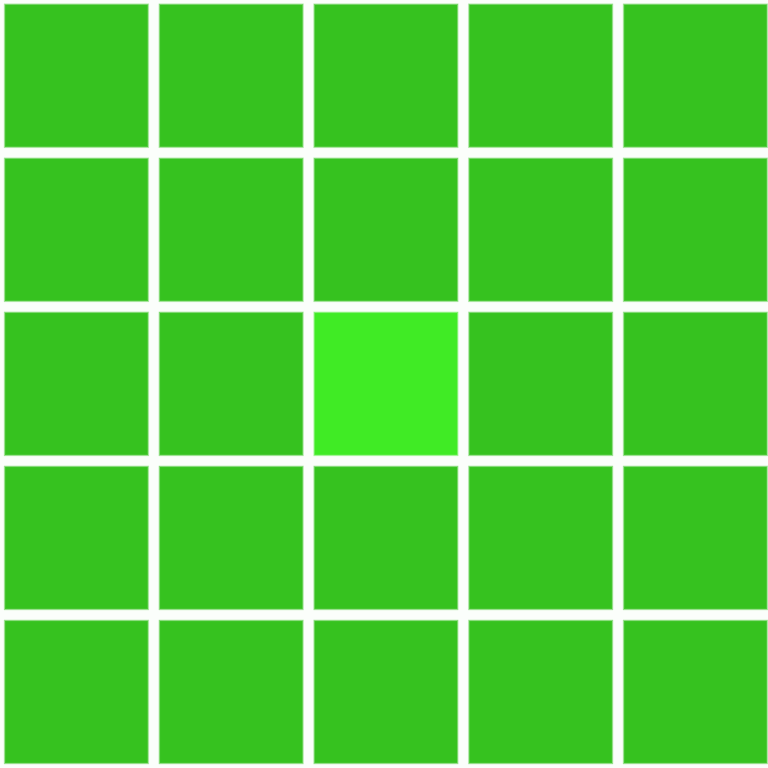
This pattern is drawn by a WebGL 1 fragment shader. Its source:

```glsl
precision highp float;

uniform vec2 u_resolution;

// Layout, in canvas units
const vec2 GRID_CENTER = vec2(0.5025, 0.5002);
const vec2 PITCH = vec2(0.2015, 0.2006);
const vec2 TILE_HALF = vec2(0.0936, 0.0932);
const float GRID_REACH = 2.0;
const float EDGE_SOFTNESS = 0.0019;

// Colours
const vec3 GAP_WHITE = vec3(0.985, 0.995, 0.985);
const vec3 TILE_GREEN = vec3(0.21, 0.76, 0.12);
const vec3 LIT_GREEN = vec3(0.25, 0.92, 0.145);

float boxDistance(vec2 p, vec2 halfSize) {
  vec2 d = abs(p) - halfSize;
  return length(max(d, 0.0)) + min(max(d.x, d.y), 0.0);
}

void main() {
  vec2 uv = gl_FragCoord.xy / u_resolution;

  // Nearest tile, counted from the middle one
  vec2 p = uv - GRID_CENTER;
  vec2 cell = clamp(floor(p / PITCH + 0.5), -GRID_REACH, GRID_REACH);
  float dist = boxDistance(p - cell * PITCH, TILE_HALF);

  // Only the middle tile is lit
  float lit = 1.0 - step(0.5, max(abs(cell.x), abs(cell.y)));
  vec3 tileColor = mix(TILE_GREEN, LIT_GREEN, lit);

  // Soft tile edge, never narrower than a pixel
  float soft = max(EDGE_SOFTNESS, 0.75 / min(u_resolution.x, u_resolution.y));
  float coverage = 1.0 - smoothstep(-soft, soft, dist);

  gl_FragColor = vec4(mix(GAP_WHITE, tileColor, coverage), 1.0);
}
```
